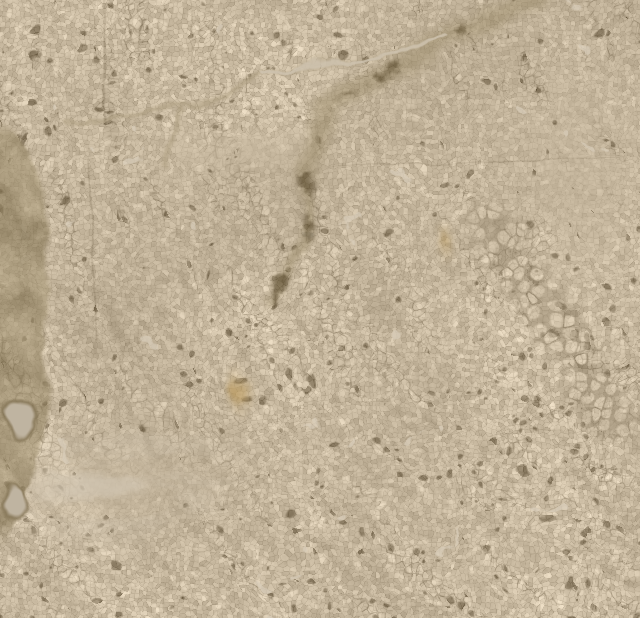
Write a WebGL 1 fragment shader that draws this texture.

```glsl
precision highp float;
// Beige limestone: packed grains, curved bedding, pores, pebbles and veins.

uniform vec2 u_resolution;

#define BASE vec3(0.785, 0.726, 0.628)
#define OLIVE vec3(0.60, 0.54, 0.42)
#define OCHRE vec3(0.72, 0.58, 0.32)
#define PALE vec3(0.82, 0.775, 0.70)
#define FINE_SCALE 135.0
#define MEDIUM_SCALE 68.0
#define PEBBLE_SCALE 44.0
#define GRAIN_CONTRAST 0.11
#define PORE_DEPTH 0.22
#define BED_CENTRE vec2(1.5, 1.1)

float hash(vec2 p) {
  return fract(sin(dot(p, vec2(127.1, 311.7))) * 43758.5453);
}

float noise(vec2 p) {
  vec2 i = floor(p), f = fract(p);
  f = f * f * (3.0 - 2.0 * f);
  return mix(mix(hash(i), hash(i + vec2(1, 0)), f.x),
             mix(hash(i + vec2(0, 1)), hash(i + vec2(1, 1)), f.x), f.y);
}

float fbm(vec2 p) {
  float sum = 0.0, amp = 0.5;
  for (int i = 0; i < 4; i++) {
    sum += amp * noise(p);
    p = p * 2.03 + 17.3;
    amp *= 0.5;
  }
  return sum / 0.9375;
}

// Cellular grains: x = distance to centre, y = gap to the next cell, z = id
vec3 cells(vec2 p) {
  vec2 base = floor(p);
  float near = 9.0, second = 9.0, id = 0.0;
  for (int y = -1; y <= 1; y++) {
    for (int x = -1; x <= 1; x++) {
      vec2 c = base + vec2(x, y);
      float d = length(c + 0.1 + 0.8 * vec2(hash(c), hash(c + 41.7)) - p);
      if (d < near) { second = near; near = d; id = hash(c + 83.1); }
      else second = min(second, d);
    }
  }
  return vec3(near, second - near, id);
}

float segment(vec2 p, vec2 a, vec2 b) {
  vec2 ab = b - a;
  return length(p - a - ab * clamp(dot(p - a, ab) / dot(ab, ab), 0.0, 1.0));
}

// 1 inside the width, falling softly to 0 outside
float inside(float d, float width, float soft) {
  return 1.0 - smoothstep(width - soft, width + soft, d);
}

float blob(vec2 p, vec2 centre, vec2 size) {
  vec2 q = (p - centre) / size;
  return exp(-dot(q, q));
}

void main() {
  vec2 p = gl_FragCoord.xy / u_resolution.y;
  vec2 warp = vec2(fbm(p * 14.0), fbm(p * 14.0 + 50.0)) - 0.5;
  vec2 q = p + 0.045 * warp;

  // Bedding follows arcs around a centre beyond the upper right
  vec2 arm = p + 0.03 * warp - BED_CENTRE;
  vec2 bed = vec2(length(arm) * 48.0, atan(arm.y, -arm.x) * 9.0);
  float streak = fbm(bed);
  float bedded = smoothstep(0.75, 0.4, p.y + 0.0) * 0.0 + (1.0 - smoothstep(0.4, 0.75, p.y));
  float patches = fbm(p * 4.5 + 9.0);

  // Smooth zones: a lens, the upper right and the pale smear
  float smear = blob(q, vec2(0.17, 0.22), vec2(0.16, 0.07));
  float calm = clamp(blob(q, vec2(0.39, 0.75), vec2(0.10, 0.035))
             + 0.8 * blob(q, vec2(0.93, 0.72), vec2(0.09, 0.16)) + smear, 0.0, 1.0);
  float rough = (0.65 + 0.7 * patches) * (1.0 - 0.7 * calm);

  // Grains, larger light grains and dark pores
  vec3 fine = cells(p * FINE_SCALE + warp * 3.0);
  vec3 medium = cells(p * MEDIUM_SCALE + warp * 3.0);
  float tone = (fine.z - 0.5) * GRAIN_CONTRAST * rough;
  tone -= 0.055 * rough * inside(fine.y, 0.14, 0.14);
  tone += 0.06 * rough * smoothstep(0.7, 0.95, medium.z) * inside(medium.x, 0.38, 0.12);
  tone += 0.04 * (noise(p * 260.0) - 0.5);
  tone += 0.11 * (patches - 0.5) + 0.13 * bedded * (streak - 0.5);
  float poreChance = 0.10 * rough * (0.3 + 1.4 * smoothstep(0.4, 0.7, mix(patches, streak, 0.6)));
  float poreSize = 0.2 + 0.2 * hash(vec2(medium.z, 3.0));
  float pore = step(medium.z, poreChance) * inside(medium.x + 0.5 * warp.x, poreSize, 0.14);
  tone -= PORE_DEPTH * pore;
  tone -= 0.12 * rough * smoothstep(0.55, 0.75, streak) * inside(medium.y, 0.12, 0.12);

  // Diagonal band of rounded pebbles
  vec3 pebble = cells(p * PEBBLE_SCALE + warp);
  float band = inside(segment(q, vec2(0.80, 0.64), vec2(1.0, 0.32)), 0.035, 0.03);
  float stone = inside(pebble.x, 0.43, 0.09) * smoothstep(0.02, 0.2, pebble.y);
  float pebbleTone = mix(-0.14 - 0.1 * step(0.8, pebble.z), 0.03 + 0.06 * (pebble.z - 0.5), stone);
  tone = mix(tone, pebbleTone + 0.4 * tone, 0.75 * band);
  vec3 colour = BASE + tone;

  // Pale smear and scattered pale fragments
  colour = mix(colour, PALE, 0.75 * smear * smoothstep(0.3, 0.7, fbm(q * vec2(9.0, 28.0))));
  vec3 chip = cells(p * 15.0 + warp * 2.0);
  colour = mix(colour, PALE + 0.03, 0.7 * step(0.9, chip.z) * inside(chip.x, 0.11, 0.03));

  // Olive vein with dark pockets
  float vein = min(segment(q, vec2(0.86, 1.01), vec2(0.72, 0.93)),
                   segment(q, vec2(0.72, 0.93), vec2(0.54, 0.83)));
  vein = min(vein, segment(q, vec2(0.54, 0.83), vec2(0.50, 0.72)));
  float tail = min(segment(q, vec2(0.50, 0.72), vec2(0.49, 0.60)),
                   segment(q, vec2(0.49, 0.60), vec2(0.44, 0.52)));
  float veinMask = max(inside(vein, 0.014 + 0.012 * patches, 0.017), inside(tail, 0.008, 0.01));
  colour = mix(colour, OLIVE + 0.06 + 0.4 * tone, 0.72 * veinMask);
  float pocket = smoothstep(0.58, 0.72, fbm(p * 24.0 + 5.0)) * inside(min(vein, tail), 0.012, 0.008);
  colour -= 0.2 * pocket;

  // Pale crack with a grey branch, and hairlines
  float crack = min(segment(q, vec2(0.73, 0.935), vec2(0.59, 0.903)),
                    segment(q, vec2(0.59, 0.903), vec2(0.43, 0.885)));
  float branch = min(segment(q, vec2(0.43, 0.885), vec2(0.31, 0.825)),
                     segment(q, vec2(0.31, 0.825), vec2(0.11, 0.80)));
  branch = min(branch, segment(q, vec2(0.30, 0.82), vec2(0.27, 0.74)));
  colour = mix(colour, OLIVE + 0.06, 0.5 * inside(min(crack, branch), 0.004, 0.004));
  colour = mix(colour, PALE, 0.8 * inside(crack, 0.003, 0.002));
  vec2 h = p + 0.012 * warp;
  float hair = min(segment(h, vec2(0.168, 1.0), vec2(0.17, 0.80)),
                   segment(h, vec2(0.145, 0.74), vec2(0.155, 0.45)) + 0.001);
  hair = min(hair, segment(h, vec2(0.54, 0.73), vec2(1.0, 0.745)) + 0.0015);
  colour -= 0.09 * inside(hair, 0.002, 0.002);

  // Olive crust on the left edge, holding two rimmed nodules
  float reach = 0.075 * smoothstep(0.09, 0.3, p.y) * (1.0 - smoothstep(0.7, 0.82, p.y));
  float crust = inside(q.x, reach, 0.006) * smoothstep(0.0, 0.02, reach);
  vec3 crustColour = OLIVE + 0.05 + 0.28 * (fbm(q * 22.0) - 0.5) + 0.3 * tone;
  colour = mix(colour, crustColour, 0.85 * crust);
  for (int i = 0; i < 2; i++) {
    vec2 centre = vec2(0.034, 0.326) - float(i) * vec2(0.014, 0.14);
    float d = length((q - centre) * vec2(1.1, 0.85));
    colour = mix(colour, OLIVE - 0.1, 0.7 * inside(d, 0.028, 0.004));
    colour = mix(colour, PALE - 0.07, inside(d, 0.022, 0.004));
  }

  // Ochre stains
  float stain = blob(q, vec2(0.388, 0.375), vec2(0.010, 0.022))
              + 0.6 * blob(q, vec2(0.728, 0.61), vec2(0.010, 0.018));
  colour = mix(colour, OCHRE, 0.6 * stain);
  gl_FragColor = vec4(clamp(colour, 0.0, 1.0), 1.0);
}
```
